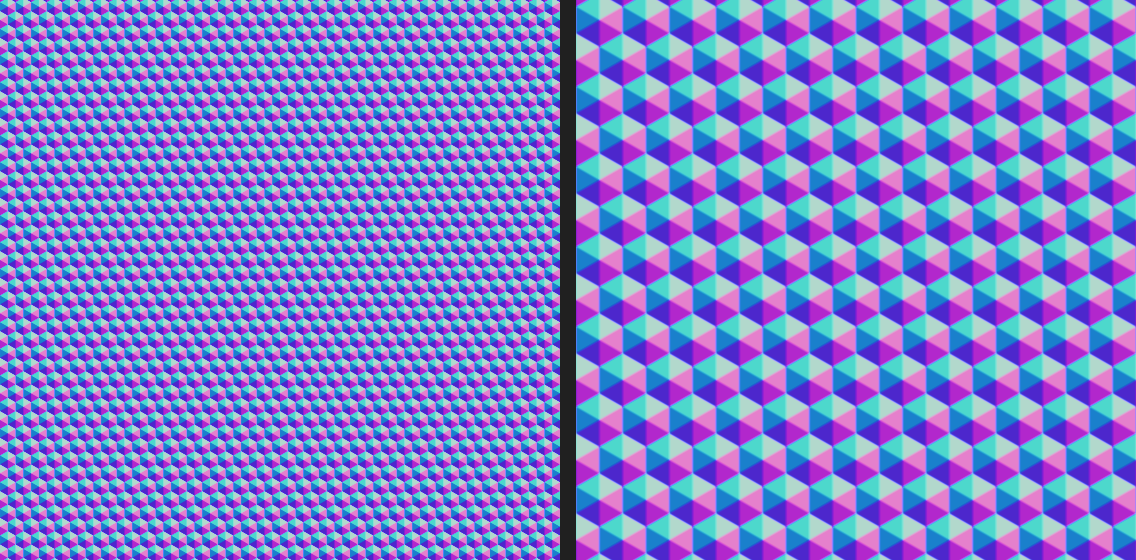
Left: the whole. Right: its middle third, enlarged.
Write a WebGL 1 fragment shader that draws this texture map.

```glsl
precision highp float;
// Normal map of a honeycomb of six-sided pyramids, 36 across and 42 rows down.

uniform vec2 u_resolution;

// Distance to the centre of a pointy-top hexagon, 0.5 on its border
float hexDistance(vec2 p) {
  p = abs(p);
  return max(p.x, dot(p, vec2(0.5, 0.8660254)));
}

// Offset from the nearest point of a rectangular lattice
vec2 wrapCentered(vec2 p) {
  vec2 period = vec2(1.0, 1.7320508);
  return (fract(p / period + 0.5) - 0.5) * period;
}

// Depth below the nearest peak; two lattices form the staggered rows
float pyramidDepth(vec2 p) {
  float evenRows = hexDistance(wrapCentered(p - vec2(0.0, 0.4330127)));
  float oddRows = hexDistance(wrapCentered(p - vec2(0.5, 1.2990381)));
  return min(evenRows, oddRows);
}

void main() {
  vec2 uv = gl_FragCoord.xy / u_resolution;
  // One unit is one cell width; rows are sqrt(3)/2 apart
  vec2 p = uv * vec2(36.0, 42.0 * 0.8660254);

  // Central differences soften ridges and flatten the narrow valleys
  vec2 e = vec2(0.035, 0.0);
  vec2 slope = vec2(
    pyramidDepth(p + e.xy) - pyramidDepth(p - e.xy),
    pyramidDepth(p + e.yx) - pyramidDepth(p - e.yx)) / (2.0 * e.x);

  // Pack the surface normal into colour
  vec3 normal = normalize(vec3(slope * 1.333, 1.0));
  gl_FragColor = vec4(normal * 0.5 + 0.5, 1.0);
}
```
